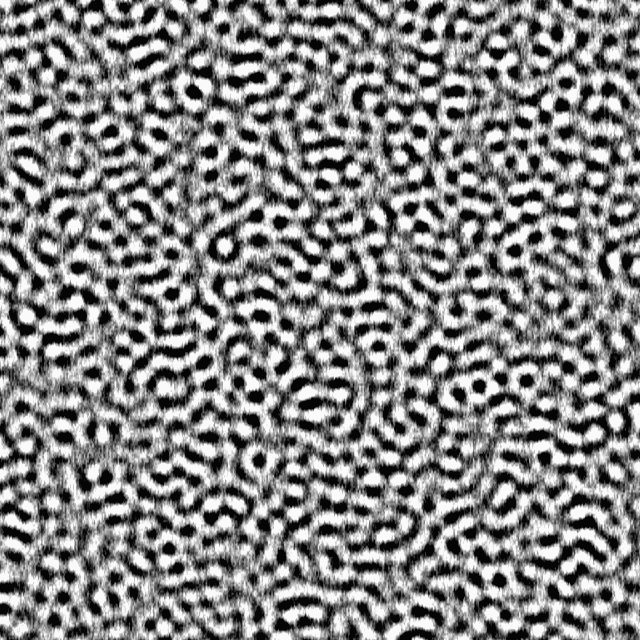
A WebGL 1 fragment shader for this texture:

```glsl
precision highp float;
uniform vec2 u_resolution;

#define WAVES 56
#define FREQ_MIN 24.0
#define FREQ_MAX 37.0
#define ROW_BIAS 0.55
#define MID_TONE 0.56
#define DARK_GAIN 0.43
#define LIGHT_GAIN 0.34
#define STREAK_CELLS vec2(400.0, 125.0)
#define SPECK_CELLS vec2(512.0, 300.0)
#define STREAK_GAIN 0.52
#define SPECK_GAIN 0.34

const float PI = 3.14159265;

float hash(vec2 p) {
  vec3 q = fract(vec3(p.xyx) * 0.1031);
  q += dot(q, q.yzx + 33.33);
  return fract((q.x + q.y) * q.z);
}

float valueNoise(vec2 p) {
  vec2 cell = floor(p);
  vec2 f = fract(p);
  f = f * f * (3.0 - 2.0 * f);
  float low = mix(hash(cell), hash(cell + vec2(1.0, 0.0)), f.x);
  float high = mix(hash(cell + vec2(0.0, 1.0)), hash(cell + vec2(1.0)), f.x);
  return mix(low, high, f.y);
}

// Plane waves in all directions, limited to one band of blob sizes.
// The result has zero mean and unit deviation.
float blobField(vec2 p) {
  float sum = 0.0;
  float power = 0.0;
  for (int i = 0; i < WAVES; i++) {
    float k = float(i);
    float angle = PI * (k + hash(vec2(k, 3.7))) / float(WAVES);
    vec2 dir = vec2(cos(angle), sin(angle));
    float freq = mix(FREQ_MIN, FREQ_MAX, hash(vec2(k, 11.3)));
    float phase = hash(vec2(k, 27.9));
    // Waves that vary vertically weigh more, which forms short rows.
    float weight = 1.0 + ROW_BIAS * dir.y * dir.y;
    sum += weight * cos(2.0 * PI * (freq * dot(p, dir) + phase));
    power += 0.5 * weight * weight;
  }
  return sum / sqrt(power);
}

void main() {
  vec2 uv = gl_FragCoord.xy / u_resolution.y;

  // Dark and light blobs on grey
  float field = blobField(uv);
  float tone = MID_TONE + field * (field < 0.0 ? DARK_GAIN : LIGHT_GAIN);

  // Fine grain, drawn out vertically
  float streak = valueNoise(uv * STREAK_CELLS) - 0.5;
  float speck = valueNoise(uv * SPECK_CELLS + 71.3) - 0.5;
  tone += STREAK_GAIN * streak + SPECK_GAIN * speck;

  gl_FragColor = vec4(vec3(clamp(tone, 0.02, 0.98)), 1.0);
}
```
